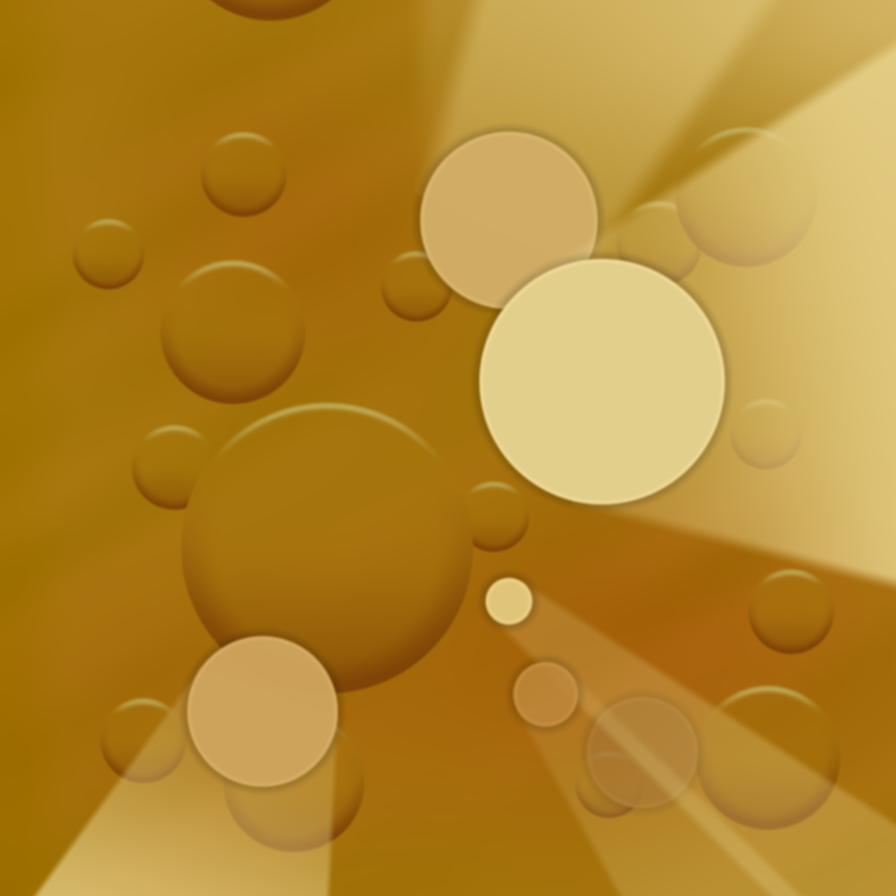
Reproduce this background procedurally as a three.js fragment shader.

```glsl
// Amber liquid with shaded bubbles, lit by pale discs that throw cones of light.
// Bubbles are shaded circles over a noisy gradient; each cone is a soft wedge
// whose two sides are tangent to the disc it leaves.
#define EDGE 0.0025
#define BUBBLES 16
#define AMBER vec3(0.645, 0.465, 0.045)
#define ORANGE vec3(0.645, 0.365, 0.03)
#define SHADE vec3(0.50, 0.27, 0.025)
#define RIM vec3(0.77, 0.72, 0.42)
#define LIGHT vec3(0.90, 0.81, 0.53)
#define STREAKS 0.045

varying vec2 vUv;

float hash(vec2 p) {
  return fract(sin(dot(p, vec2(127.1, 311.7))) * 43758.5453);
}

float noise(vec2 p) {
  vec2 i = floor(p);
  vec2 f = fract(p);
  f = f * f * (3.0 - 2.0 * f);
  return mix(mix(hash(i), hash(i + vec2(1.0, 0.0)), f.x),
             mix(hash(i + vec2(0.0, 1.0)), hash(i + 1.0), f.x), f.y);
}

// Round falloff around a centre, with separate widths
float blob(vec2 p, vec2 centre, vec2 size) {
  vec2 q = (p - centre) / size;
  return exp(-dot(q, q));
}

// Liquid: yellow amber, warm patches, faint slanted streaks, lit corner
vec3 liquid(vec2 p) {
  float warm = 0.85 * blob(p, vec2(0.72, 0.27), vec2(0.32, 0.20))
             + 0.55 * blob(p, vec2(0.34, 0.74), vec2(0.20, 0.17))
             + 0.45 * blob(p, vec2(0.22, 0.19), vec2(0.24, 0.18));
  vec2 slant = vec2(p.x + p.y, 1.6 * p.y - p.x);
  float streak = noise(slant * vec2(2.5, 9.0)) - 0.5;
  vec3 col = mix(AMBER, ORANGE, clamp(warm + streak * 0.25, 0.0, 1.0));
  col += STREAKS * streak;
  col -= vec3(0.02, 0.015, 0.04) * smoothstep(0.09, 0.0, p.x);
  return mix(col, LIGHT, 0.62 * blob(p, vec2(1.02, 1.02), vec2(0.30, 0.19)));
}

// Bubble: dark below and along the lower rim, thin bright arc on top
vec3 addBubble(vec3 col, vec2 p, vec3 b) {
  vec2 q = (p - b.xy) / b.z;
  float d = length(q);
  float inside = smoothstep(EDGE, -EDGE, (d - 1.0) * b.z);
  float low = 0.55 * smoothstep(-0.1, 1.1, -q.y);
  float side = 0.55 * smoothstep(0.72, 1.0, d) * smoothstep(0.55, -0.6, q.y);
  vec3 body = mix(liquid(p), AMBER, 0.35);
  body = mix(body, SHADE, clamp(low + side, 0.0, 1.0));
  float ring = ((d - 1.0) * b.z + 0.005) / 0.004;
  body = mix(body, RIM, 0.75 * exp(-ring * ring) * smoothstep(0.55, 0.98, q.y));
  return mix(col, body, inside);
}

// Cone leaving disc c; axis and half spread in degrees, strength near and far
vec3 addBeam(vec3 col, vec2 p, vec3 c, float axis, float spread,
             float near, float far, float soft) {
  float a = radians(axis);
  float s = radians(spread);
  vec2 q = p - c.xy;
  float along = dot(q, vec2(cos(a), sin(a)));
  float across = abs(dot(q, vec2(-sin(a), cos(a))));
  float side = across * cos(s) - along * sin(s) - c.z;
  float mask = smoothstep(soft, -soft, side) * smoothstep(-EDGE, EDGE, along + c.z * sin(s));
  return mix(col, LIGHT, mask * mix(near, far, smoothstep(0.0, 0.36, along)));
}

// Flat disc with a thin pale rim and a narrow shadow around it
vec3 addDisc(vec3 col, vec2 p, vec3 c, vec3 tint, float alpha) {
  float d = length(p - c.xy) - c.z;
  col *= 1.0 - 0.16 * alpha * smoothstep(0.012, 0.0, d);
  tint += 0.04 * smoothstep(-0.007, -0.001, d);
  return mix(col, tint, alpha * smoothstep(EDGE, -EDGE, d));
}

void main() {
  vec2 p = vUv;
  vec3 col = liquid(p);

  // Bubbles as centre and radius, back to front
  vec3 b[BUBBLES];
  b[0] = vec3(0.302, 1.086, 0.109);  b[1] = vec3(0.272, 0.806, 0.048);
  b[2] = vec3(0.121, 0.717, 0.040);  b[3] = vec3(0.260, 0.630, 0.081);
  b[4] = vec3(0.465, 0.681, 0.040);  b[5] = vec3(0.195, 0.479, 0.048);
  b[6] = vec3(0.551, 0.424, 0.040);  b[7] = vec3(0.365, 0.389, 0.163);
  b[8] = vec3(0.736, 0.729, 0.048);  b[9] = vec3(0.833, 0.781, 0.079);
  b[10] = vec3(0.855, 0.516, 0.040); b[11] = vec3(0.883, 0.318, 0.048);
  b[12] = vec3(0.857, 0.155, 0.081); b[13] = vec3(0.160, 0.174, 0.048);
  b[14] = vec3(0.328, 0.128, 0.079); b[15] = vec3(0.680, 0.125, 0.038);
  for (int i = 0; i < BUBBLES; i++) col = addBubble(col, p, b[i]);

  // Lamps: each disc sits on its own cone
  vec3 upper = vec3(0.568, 0.754, 0.099);
  vec3 large = vec3(0.672, 0.574, 0.137);
  vec3 lower = vec3(0.293, 0.206, 0.084);
  vec3 tiny = vec3(0.568, 0.329, 0.026);
  vec3 small = vec3(0.609, 0.225, 0.036);
  vec3 dim = vec3(0.717, 0.160, 0.062);

  col = addBeam(col, p, upper, 65.0, 10.0, 0.36, 0.55, 0.018);
  col = mix(col, LIGHT, 0.18 * smoothstep(0.45, 0.49, p.x) * smoothstep(0.72, 1.0, p.y));
  col = addDisc(col, p, upper, vec3(0.82, 0.68, 0.40), 0.97);
  col = addBeam(col, p, large, 9.3, 23.7, 0.36, 0.90, 0.010);
  col = addDisc(col, p, large, vec3(0.89, 0.81, 0.55), 1.0);

  col = addBeam(col, p, lower, -109.5, 16.5, 0.25, 0.85, 0.005);
  col = addDisc(col, p, lower, vec3(0.81, 0.64, 0.36), 0.97);

  col = addDisc(col, p, dim, vec3(0.63, 0.40, 0.12), 0.75);
  col = addBeam(col, p, tiny, -39.0, 6.0, 0.22, 0.32, 0.006);
  col = addBeam(col, p, small, -52.5, 8.5, 0.14, 0.32, 0.006);
  col = addDisc(col, p, small, vec3(0.76, 0.54, 0.23), 0.85);
  col = addDisc(col, p, tiny, vec3(0.88, 0.77, 0.48), 1.0);

  gl_FragColor = vec4(col, 1.0);
}
```
